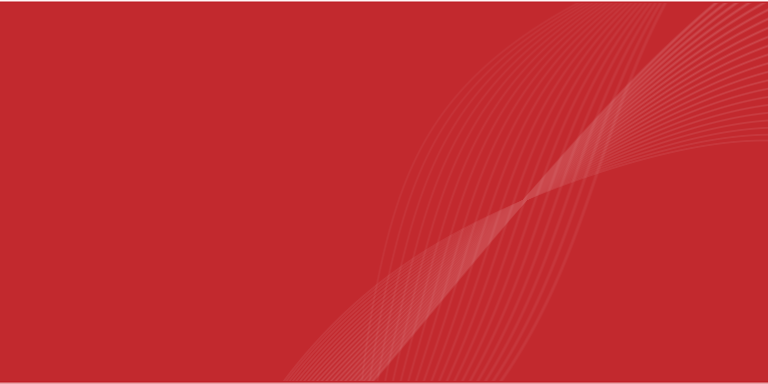
Give the GLSL for this background, as a WebGL 1 fragment shader.

```glsl
precision highp float;
// Red backdrop with two twisting ribbons of soft pale lines and a light rim above and below.

uniform vec2 u_resolution;

const vec3 BASE_RED = vec3(0.76, 0.16, 0.18);
const vec3 DARK_RED = vec3(0.75, 0.12, 0.15);
const vec3 RIM_TOP = vec3(1.0, 0.97, 0.97);
const vec3 RIM_BOTTOM = vec3(0.91, 0.64, 0.66);
const vec3 LINE_WHITE = vec3(1.0);

const float RIM = 0.0039;           // rim thickness, canvas height = 1
const float SOFTNESS = 0.0048;      // blur across each line
const int MAX_LINES = 22;
const float VEIL_LINES = 19.0;      // wide, faint ribbon
const float VEIL_ALPHA = 0.062;
const vec2 VEIL_WIDTH = vec2(0.0038, 0.0078);
const float FAN_LINES = 22.0;       // pinched, brighter ribbon
const float FAN_ALPHA = 0.145;
const vec2 FAN_WIDTH = vec2(0.0022, 0.0070);
const float FAN_CROWDING = 1.12;    // above 1 packs lines towards the low edge

// Edge curves: coefficients of t, t^2, t^3, t^4 around a centre
const vec2 PINCH = vec2(1.367, 0.479);
const vec4 FAN_LOW = vec4(0.42, -0.275, 0.2, -0.32);
const vec4 FAN_HIGH = vec4(1.165, -0.15, -0.24, 0.0);
const float VEIL_MID = 0.5;
const vec2 VEIL_START = vec2(1.046, 1.538);
const vec4 VEIL_LEFT = vec4(0.365, 0.57, 0.85, 0.68);
const vec4 VEIL_RIGHT = vec4(0.345, -0.08, 0.37, 0.0);

float curve(vec4 c, float t) {
  return t * (c.x + t * (c.y + t * (c.z + t * c.w)));
}

float curveSlope(vec4 c, float t) {
  return c.x + t * (2.0 * c.y + t * (3.0 * c.z + t * 4.0 * c.w));
}

// Soft coverage of a stroke at distance d
float stroke(float d, float width, float blur) {
  return min(clamp((0.5 * width - d) / blur + 0.5, 0.0, 1.0), width / blur);
}

// Union of lines blended from one edge curve to the other;
// t runs along the ribbon and s across it
float ribbon(float t, float s, vec2 start, vec4 edgeA, vec4 edgeB,
             vec2 widths, float count, float crowding, float blur) {
  float gap = 1.0;
  for (int i = 0; i < MAX_LINES; i++) {
    if (float(i) >= count) break;
    float k = pow(float(i) / (count - 1.0), crowding);
    vec4 c = mix(edgeA, edgeB, k);
    float slope = curveSlope(c, t);
    float offset = s - mix(start.x, start.y, k) - curve(c, t);
    float d = abs(offset) / sqrt(1.0 + slope * slope);
    gap *= 1.0 - stroke(d, mix(widths.x, widths.y, k), blur);
  }
  return 1.0 - gap;
}

void main() {
  vec2 p = gl_FragCoord.xy / u_resolution * vec2(2.0, 1.0);
  float px = 1.0 / u_resolution.y;
  float blur = max(SOFTNESS, px);
  vec3 color = BASE_RED;

  // Faint ribbon, rising steeply
  float veil = ribbon(p.y - VEIL_MID, p.x, VEIL_START, VEIL_LEFT, VEIL_RIGHT,
                      VEIL_WIDTH, VEIL_LINES, 1.0, blur);
  color = mix(color, LINE_WHITE, VEIL_ALPHA * veil);

  // Bright ribbon, pinched to a point and fanning out
  float fan = ribbon(p.x - PINCH.x, p.y, PINCH.yy, FAN_LOW, FAN_HIGH,
                     FAN_WIDTH, FAN_LINES, FAN_CROWDING, blur);
  color = mix(color, LINE_WHITE, FAN_ALPHA * fan);

  // Pale rim with a thin dark inner edge
  float edge = min(p.y, 1.0 - p.y);
  vec3 rimColor = mix(RIM_BOTTOM, RIM_TOP, step(0.5, p.y));
  color = mix(color, DARK_RED, clamp((2.0 * RIM - edge) / px + 0.5, 0.0, 1.0));
  color = mix(color, rimColor, clamp((RIM - edge) / px + 0.5, 0.0, 1.0));

  gl_FragColor = vec4(color, 1.0);
}
```
